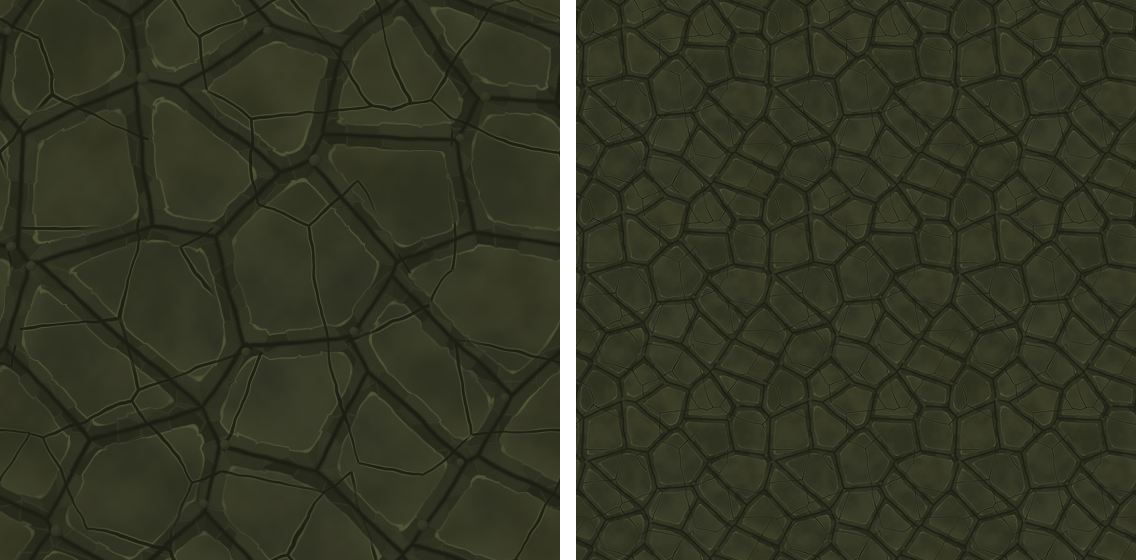
Left: one tile. Right: repeated 3 by 3.
Write a WebGL 1 fragment shader that draws this texture.

```glsl
precision highp float;
// Mossy dark flagstones: a wrapping Voronoi layout gives stones with gaps, chipped
// bevels and pale worn rims. A second layout cuts thin cracks, layered noise mottles
// the faces, and small pebbles settle where several gaps meet.

uniform vec2 u_resolution;

const vec2 STONES = vec2(5.0, 4.0);
const vec2 CRACKS = vec2(5.0, 5.0);
const vec2 CHIPS = vec2(19.0);
const vec2 PEBBLES = vec2(26.0);
const float ROUNDING = 110.0;
const float BEVEL = 0.0225;

const vec3 GAP = vec3(0.108, 0.115, 0.074);
const vec3 BEVEL_DARK = vec3(0.142, 0.150, 0.098);
const vec3 BEVEL_LIT = vec3(0.206, 0.216, 0.144);
const vec3 FACE_DARK = vec3(0.184, 0.193, 0.130);
const vec3 FACE_LIT = vec3(0.230, 0.241, 0.156);
const vec3 RIM = vec3(0.320, 0.342, 0.220);

struct Cell {
  float edge;     // distance to the nearest border
  float corner;   // distance to the second nearest border
  float rounded;  // border distance with softened corners
  vec2 normal;    // direction across the nearest border
  float id;       // random value of the cell
  float pair;     // random value shared by both sides of the border
};

vec2 hash2(vec2 p) {
  vec3 q = fract(vec3(p.xyx) * vec3(0.1031, 0.1030, 0.0973));
  q += dot(q, q.yzx + 33.33);
  return fract((q.xx + q.yz) * q.zy);
}

// Value noise that wraps after a whole number of lattice steps.
float noise(vec2 p, float count, float seed) {
  vec2 g = floor(p * count);
  vec2 f = fract(p * count);
  f = f * f * (3.0 - 2.0 * f);
  float a = hash2(mod(g, count) + seed).x;
  float b = hash2(mod(g + vec2(1.0, 0.0), count) + seed).x;
  float c = hash2(mod(g + vec2(0.0, 1.0), count) + seed).x;
  float d = hash2(mod(g + 1.0, count) + seed).x;
  return mix(mix(a, b, f.x), mix(c, d, f.x), f.y);
}

float layers(vec2 p, float count, float seed) {
  float sum = 0.0;
  float weight = 0.533;
  for (int i = 0; i < 4; i++) {
    sum += weight * noise(p, count, seed);
    weight *= 0.5;
    count *= 2.0;
    seed += 19.0;
  }
  return sum;
}

vec2 waver(vec2 p, float amount, float seed) {
  return p + amount * (vec2(layers(p, 10.0, seed), layers(p, 10.0, seed + 71.0)) - 0.5);
}

vec2 siteOf(vec2 g, vec2 count, float seed) {
  return (g + 0.5 + 0.92 * (hash2(mod(g, count) + seed) - 0.5)) / count;
}

float idOf(vec2 g, vec2 count, float seed) {
  return hash2(mod(g, count) + seed + 131.0).y;
}

Cell voronoi(vec2 p, vec2 count, float seed) {
  vec2 base = floor(p * count);
  vec2 home = base;
  vec2 own = vec2(9.0);
  for (int j = -1; j <= 1; j++) for (int i = -1; i <= 1; i++) {
    vec2 g = base + vec2(float(i), float(j));
    vec2 to = siteOf(g, count, seed) - p;
    if (dot(to, to) < dot(own, own)) { own = to; home = g; }
  }
  Cell c = Cell(9.0, 9.0, 0.0, vec2(0.0), idOf(home, count, seed), 0.0);
  float sum = 0.0;
  for (int j = -2; j <= 2; j++) for (int i = -2; i <= 2; i++) {
    if (i == 0 && j == 0) continue;
    vec2 g = home + vec2(float(i), float(j));
    vec2 to = siteOf(g, count, seed) - p;
    vec2 across = normalize(to - own);
    float d = dot(0.5 * (own + to), across);
    sum += exp(-ROUNDING * d);
    if (d < c.edge) {
      c.corner = c.edge;
      c.edge = d;
      c.normal = across;
      c.pair = fract(7.13 * (c.id + idOf(g, count, seed)));
    } else c.corner = min(c.corner, d);
  }
  c.rounded = -log(sum) / ROUNDING;
  return c;
}

// Soft stroke of the given half width around zero.
float stroke(float d, float halfWidth, float soft) {
  return 1.0 - smoothstep(halfWidth - 0.5 * soft, halfWidth + soft, abs(d));
}

vec3 addPebble(vec3 color, vec2 p, float soft) {
  vec2 g = floor(p * PEBBLES);
  vec2 rnd = hash2(mod(g, PEBBLES) + 57.0);
  vec2 center = (g + 0.5 + 0.3 * (rnd - 0.5)) / PEBBLES;
  float radius = mix(0.008, 0.0125, rnd.x);
  float junction = voronoi(waver(center, 0.014, 3.0), STONES, 11.0).corner;
  float shown = step(junction, 0.014);
  vec2 q = (p - center) / radius;
  float r = length(q) + 0.25 * (noise(p, 90.0, 5.0) - 0.5);
  float light = 0.8 - 0.2 * r * r + 0.3 * dot(q, vec2(-0.5, 0.7));
  vec3 pebble = mix(GAP, FACE_LIT, clamp(light, 0.0, 1.0));
  pebble = mix(pebble, GAP, 0.7 * smoothstep(0.75, 1.0, r));
  return mix(color, pebble, shown * (1.0 - smoothstep(1.0 - soft / radius, 1.0, r)));
}

void main() {
  vec2 p = gl_FragCoord.xy / u_resolution;
  float soft = max(0.0015, 1.0 / u_resolution.y);
  Cell stone = voronoi(waver(p, 0.014, 3.0), STONES, 11.0);
  Cell crack = voronoi(waver(p, 0.026, 41.0), CRACKS, 29.0);
  Cell chip = voronoi(waver(p, 0.01, 15.0), CHIPS, 83.0);
  float wear = layers(p, 14.0, 7.0);

  // Mottled face, a little paler towards its border.
  float chipBody = smoothstep(0.0, 0.005, chip.edge);
  float bevel = BEVEL + 0.009 * (chip.id - 0.5) * chipBody + 0.003 * (noise(p, 48.0, 9.0) - 0.5);
  float inside = stone.rounded - bevel;
  float mottle = smoothstep(0.2, 0.8, layers(p, 9.0, 23.0));
  vec3 face = mix(FACE_DARK, FACE_LIT, mottle) + 0.01 * (stone.id - 0.5);
  face += vec3(0.008, 0.004, -0.006) * (2.0 * layers(p, 4.0, 61.0) - 1.0);
  face += 0.012 * (layers(p, 40.0, 91.0) - 0.5);
  face += 0.008 * exp(-max(inside, 0.0) / 0.015);

  // Faceted bevel of separate chips, sinking into the gap.
  float facet = 0.5 + 0.22 * dot(stone.normal, vec2(-0.6, -0.7));
  facet += 0.8 * (chip.id - 0.5) * chipBody + 0.4 * (wear - 0.5);
  vec3 side = mix(BEVEL_DARK, BEVEL_LIT, clamp(facet, 0.0, 1.0));
  side = mix(side, RIM, 0.2 * stroke(chip.edge, 0.0006, 0.0016));
  side = mix(GAP, side, 0.35 + 0.65 * smoothstep(0.001, 0.008, stone.edge));
  float onFace = smoothstep(-soft, soft, inside);
  vec3 color = mix(side, face, onFace);

  // Worn rim, strongest at the corners.
  float cornerGlow = smoothstep(0.001, 0.006, stone.edge - stone.rounded);
  float rim = clamp(0.3 + 0.5 * smoothstep(0.3, 0.7, wear) + 0.35 * cornerGlow, 0.0, 0.9);
  color = mix(color, RIM, rim * stroke(inside, 0.0010 + 0.0010 * cornerGlow, 0.0016));

  // Cracks with pale lips, hidden where they run along a gap.
  float along = smoothstep(0.8, 0.93, abs(dot(crack.normal, stone.normal)));
  along *= 1.0 - smoothstep(0.024, 0.036, stone.edge);
  float kept = step(0.22, crack.pair) * (1.0 - along);
  float crackWidth = 0.0006 + 0.0024 * wear;
  float lip = stroke(crack.edge - crackWidth - 0.0018, 0.0008, 0.0015);
  lip *= 0.35 + 0.65 * smoothstep(0.25, 0.6, wear);
  color = mix(color, RIM, kept * lip * mix(0.15, 0.75, onFace));
  color = mix(color, GAP, 0.9 * kept * stroke(crack.edge, crackWidth, soft));

  // Narrow gaps between the stones.
  color = mix(color, GAP, 0.9 * stroke(stone.edge, 0.0008 + 0.0028 * wear, 0.0018));

  gl_FragColor = vec4(addPebble(color, p, soft), 1.0);
}
```
